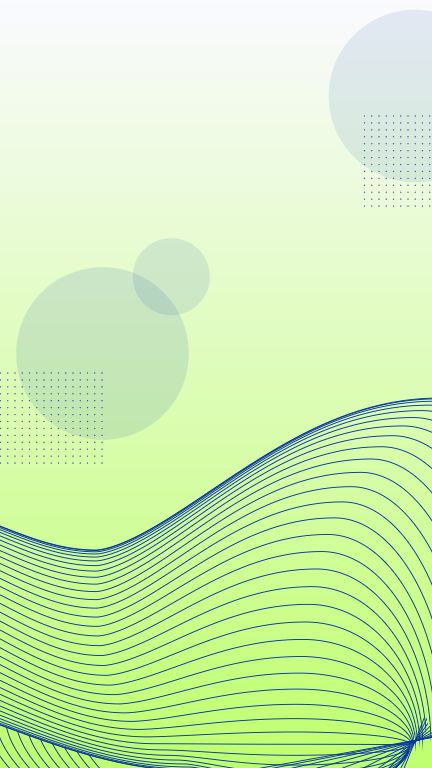
Give the GLSL for this background, as a Shadertoy shader.

```glsl
// A pale-to-lime gradient with translucent discs, two dot grids and a sheet of fine wavy lines.
// Each wave joins sine and cosine arcs to a quarter ellipse; cosine spacing bunches the sheet's edges.
// Design space is 432 x 768 units with y pointing down, scaled to the canvas height.

const float PI = 3.14159;
const vec3 INK = vec3(0.01, 0.20, 0.63);

float pixelSize;

// Part of a pixel covered by a thin stroke at distance d from its centre
float stroke(float d) {
    float halfWidth = 0.46, h = 0.5 * pixelSize;
    return max(0.0, min(d + halfWidth, h) - max(d - halfWidth, -h)) / pixelSize;
}

float disc(vec2 p, vec2 center, float radius) {
    return clamp(0.5 + (radius - length(p - center)) / pixelSize, 0.0, 1.0);
}

// Grid of small dots, counted from its top left dot
float dotGrid(vec2 p, vec2 corner, vec2 lastCell) {
    vec2 pitch = vec2(7.25, 6.93);
    vec2 cell = clamp(round((p - corner) / pitch), vec2(0.0), lastCell);
    return disc(p, corner + cell * pitch, 0.62);
}

float foldEnd(float c) { return 408.0 + 200.0 * exp(-5.0 * c); }

// Height of one wave; c runs from the upper (0) to the lower (1) edge of the sheet
float wave(float x, float c) {
    float left = 526.0 + 199.0 * c;
    vec2 valley = vec2(96.0 + 100.0 * c * c * c * c, 550.0 + 221.0 * c);
    vec2 peak = vec2(290.0 + 150.0 * exp(-4.0 * c), 398.0 + 395.0 * c);
    if (x < valley.x) return mix(left, valley.y, sin(0.5 * PI * x / valley.x));
    if (x < peak.x) {
        float u = (x - valley.x) / (peak.x - valley.x);
        return mix(valley.y, peak.y, 0.5 - 0.5 * cos(PI * pow(u, 0.77)));
    }
    float u = min((x - peak.x) / (foldEnd(c) - peak.x), 1.0);
    return mix(745.0, peak.y, sqrt(1.0 - u * u));
}

// Combined ink of the sheet and of its crossing lines in the lower corners
float waveSheet(vec2 p) {
    float clear = 1.0;
    for (int i = 0; i <= 35; i++) {
        float c = 0.5 - 0.5 * cos(PI * float(i) / 35.0);
        if (p.x > foldEnd(c)) continue;
        float y = wave(p.x, c);
        float slope = (y - wave(p.x - 0.5, c)) / 0.5;
        clear *= 1.0 - stroke(abs(p.y - y) / sqrt(1.0 + slope * slope));
    }

    // Fan through the hub where the waves fold together
    vec2 hub = p - vec2(414.0, 742.0);
    for (int i = 0; i < 11; i++) {
        float k = float(i);
        float slope = 0.18 + 0.012 * k + 0.0022 * k * k * k;
        float d = abs(hub.y + slope * hub.x - 0.3 * k + 1.5) / sqrt(1.0 + slope * slope);
        float reach = step(hub.x, 24.0 - 1.2 * k) * step(-24.0, hub.y);
        clear *= 1.0 - stroke(d) * reach;
    }

    // Steep arcs hanging below the lower edge on the left
    float below = p.y - wave(p.x, 1.0);
    if (below > 0.0 && p.x < 130.0) {
        float drop = p.y - 725.0;
        for (int i = 0; i < 11; i++) {
            float x = 10.0 * float(i) - 24.0 + 0.2 * drop + 0.008 * drop * drop;
            float slope = 0.2 + 0.016 * drop;
            clear *= 1.0 - stroke(abs(p.x - x) / sqrt(1.0 + slope * slope));
        }
    }
    return 1.0 - clear;
}

void mainImage(out vec4 fragColor, in vec2 fragCoord) {
    pixelSize = 768.0 / iResolution.y;
    vec2 p = vec2(fragCoord.x, iResolution.y - fragCoord.y) * pixelSize;

    // Background gradient
    vec3 color = mix(vec3(0.98, 0.98, 1.0), vec3(0.75, 1.0, 0.43), p.y / 768.0);

    // Translucent discs
    vec3 tint = vec3(0.06, 0.28, 0.66);
    color = mix(color, tint, 0.10 * disc(p, vec2(415.0, 96.0), 86.3));
    color = mix(color, tint, 0.12 * disc(p, vec2(102.5, 353.5), 86.3));
    color = mix(color, tint, 0.11 * disc(p, vec2(171.3, 276.7), 38.5));

    // Dot grids
    float dots = max(dotGrid(p, vec2(364.5, 116.0), vec2(10.0, 13.0)),
                     dotGrid(p, vec2(0.5, 373.0), vec2(14.0, 13.0)));
    color = mix(color, INK, 0.8 * dots);

    // Wavy lines
    if (p.y > 390.0) color = mix(color, INK, waveSheet(p));

    fragColor = vec4(color, 1.0);
}
```
